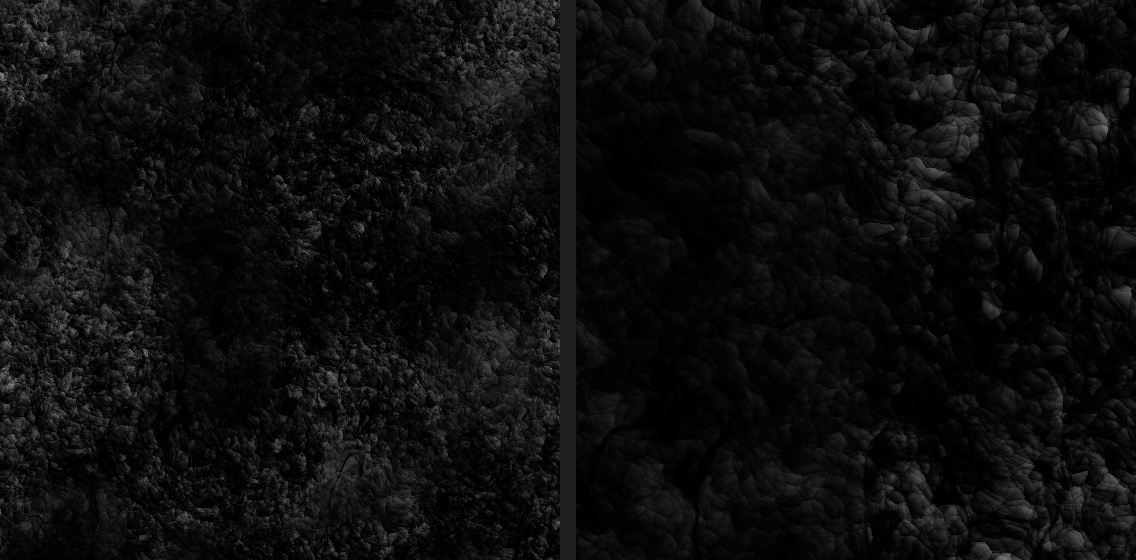
Left, the full canvas; right, a detail of the centre.
Write a WebGL 1 fragment shader that draws this texture.

```glsl
precision highp float;
uniform vec2 u_resolution;

#define LUMP_SCALE 20.0
#define LUMP_GROWTH 1.8
#define RELIEF 1.3
#define CREASE_DEPTH 0.5
#define PATCH_STRENGTH 0.38
#define MOTTLE_STRENGTH 0.25
#define CRACK_WIDTH 0.015
#define CRACK_DEPTH 1.8
#define BASE_TONE 0.064
#define TONE_CONTRAST 1.75
#define EXPOSURE 0.12

vec2 hash2(vec2 p) {
  vec3 q = fract(p.xyx * vec3(0.1031, 0.1030, 0.0973));
  q += dot(q, q.yzx + 33.33);
  return fract((q.xx + q.yz) * q.zy);
}

vec2 noise2(vec2 p) {
  vec2 cell = floor(p), f = fract(p);
  f = f * f * (3.0 - 2.0 * f);
  vec2 low = mix(hash2(cell), hash2(cell + vec2(1.0, 0.0)), f.x);
  vec2 high = mix(hash2(cell + vec2(0.0, 1.0)), hash2(cell + 1.0), f.x);
  return mix(low, high, f.y);
}

const mat2 TURN = mat2(0.8, 0.6, -0.6, 0.8);

// Two independent layered noises, scaled to zero mean and unit spread
vec2 layered(vec2 p) {
  vec2 sum = vec2(0.0);
  float weight = 0.5;
  for (int i = 0; i < 5; i++) {
    sum += weight * noise2(p);
    p = TURN * p * 2.03 + 17.3;
    weight *= 0.5;
  }
  return (sum - 0.484) / 0.115;
}

// Cellular chip: x = slope toward the light, y = crease at its border
vec2 chip(vec2 p, vec2 light) {
  vec2 cell = floor(p), f = fract(p);
  vec2 toCenter = vec2(0.0), tilt = vec2(0.0);
  float nearest = 8.0, second = 8.0;
  for (int y = -1; y <= 1; y++) {
    for (int x = -1; x <= 1; x++) {
      vec2 neighbor = vec2(float(x), float(y));
      vec2 seed = hash2(cell + neighbor);
      vec2 offset = neighbor + seed - f;
      float d = dot(offset, offset);
      if (d < nearest) {
        second = nearest;
        nearest = d;
        toCenter = offset;
        tilt = fract(seed * 37.7) - 0.5;
      } else {
        second = min(second, d);
      }
    }
  }
  float slope = dot(1.1 * tilt - 0.75 * toCenter, light);
  float crease = 1.0 - smoothstep(0.0, 0.16, sqrt(second) - sqrt(nearest));
  return vec2(slope, crease);
}

// Broken fissures along the contour lines of a stretched noise
float fissure(vec2 p) {
  vec2 n = layered(p) * 0.115;
  float line = 1.0 - smoothstep(0.0, CRACK_WIDTH, abs(n.x));
  return line * smoothstep(0.0, 0.1, n.y);
}

void main() {
  vec2 uv = gl_FragCoord.xy / min(u_resolution.x, u_resolution.y);

  // Bend the rock slightly so that the chips become ragged
  vec2 p = uv + 0.03 * (noise2(uv * 6.0 + 3.1) - 0.5);
  p += 0.013 * (noise2(uv * 27.0 + 8.7) - 0.5);
  p += 0.006 * (noise2(uv * 75.0 + 41.0) - 0.5);

  // Chips from coarse to fine, lit from the upper right
  vec2 q = p, light = normalize(vec2(0.75, 0.66));
  float scale = LUMP_SCALE, slope = 0.0, creases = 0.0;
  for (int i = 0; i < 5; i++) {
    float octave = float(i);
    float weight = 0.9 - 0.13 * (octave - 2.3) * (octave - 2.3);
    vec2 c = chip(q * scale + 11.0 * octave, light);
    slope += weight * c.x;
    creases += weight * (c.y - 0.27);
    q = TURN * q;
    light = TURN * light;
    scale *= LUMP_GROWTH;
  }

  // Broad light and dark areas, some rough and some dusty
  vec2 area = layered(p * vec2(4.3, 5.2) + 5.3);
  vec2 mottle = layered(p * vec2(15.0, 12.0) + 29.0);
  float roughness = mix(0.6, 1.25, smoothstep(-1.2, 1.0, area.y + 0.4 * mottle.y));

  float shade = EXPOSURE + roughness * (RELIEF * slope - CREASE_DEPTH * creases);
  shade += PATCH_STRENGTH * area.x + MOTTLE_STRENGTH * mottle.x;
  float cracks = max(fissure(p * vec2(3.0, 8.0) + 51.0), fissure(p * vec2(8.0, 3.5) + 73.0));
  shade -= CRACK_DEPTH * cracks;

  // Soft curve: deep blacks with a thin tail of highlights
  float tone = BASE_TONE * log(1.0 + exp(TONE_CONTRAST * shade));
  gl_FragColor = vec4(vec3(tone), 1.0);
}
```
